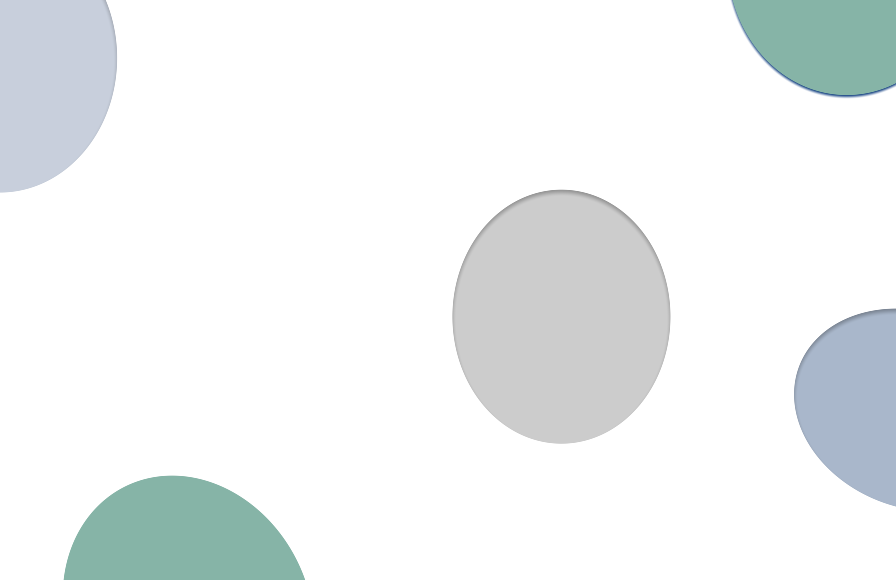
Write a Shadertoy shader that draws this background.

```glsl
// Soft-edged pastel ovals scattered over a white page.

// Palette
const vec3 PAGE  = vec3(1.0);
const vec3 MIST  = vec3(0.783, 0.812, 0.863);
const vec3 GREEN = vec3(0.525, 0.706, 0.655);
const vec3 GREY  = vec3(0.80);
const vec3 STEEL = vec3(0.663, 0.718, 0.796);
const vec3 NAVY  = vec3(0.06, 0.24, 0.50);

// Shadow settings, in canvas heights
const float INNER_DROP = 0.005;
const float INNER_BLUR = 0.007;
const float OUTER_DROP = 0.003;
const float OUTER_BLUR = 0.004;

struct Oval {
    vec2 center;
    vec2 extent;        // half width and half height of the bounding box
    float skew;         // -1 to 1, leans the oval along a diagonal
    vec3 color;
    float innerShade;   // strength of the shadow inside the upper rim
    float outerShade;   // strength of the navy shadow below
};

// Approximate signed distance to a skewed ellipse
float ovalDistance(vec2 p, Oval o) {
    vec2 q = (p - o.center) / o.extent;
    vec2 g = (q - o.skew * q.yx) / (1.0 - o.skew * o.skew);
    float f = sqrt(max(dot(q, g), 1e-6));
    return (f - 1.0) * f / max(length(g / o.extent), 1e-4);
}

vec3 paintOval(vec3 base, vec2 p, Oval o, float pixel) {
    float d = ovalDistance(p, o);
    float fill = 1.0 - smoothstep(-0.5 * pixel, 0.5 * pixel, d);

    // Shadow thrown downward onto the page
    float dropped = ovalDistance(p + vec2(0.0, OUTER_DROP), o);
    float dropShadow = 1.0 - smoothstep(-OUTER_BLUR, OUTER_BLUR, dropped);
    base = mix(base, NAVY, dropShadow * o.outerShade);

    // Shadow falling inside from the upper rim
    float lowered = ovalDistance(p + vec2(0.0, INNER_DROP), o);
    float rimShadow = smoothstep(-INNER_BLUR, INNER_BLUR, lowered);
    return mix(base, o.color * (1.0 - o.innerShade * rimShadow), fill);
}

void mainImage(out vec4 fragColor, in vec2 fragCoord) {
    float pixel = 1.0 / iResolution.y;
    vec2 p = fragCoord * pixel;

    Oval ovals[5] = Oval[5](
        Oval(vec2(0.000, 0.900), vec2(0.202, 0.232), 0.0, MIST, 0.25, 0.0),
        Oval(vec2(1.460, 1.068), vec2(0.206, 0.232), 0.0, GREEN, 0.0, 1.0),
        Oval(vec2(0.968, 0.454), vec2(0.188, 0.219), 0.0, GREY, 0.30, 0.0),
        Oval(vec2(1.578, 0.293), vec2(0.209, 0.175), -0.155, STEEL, 0.30, 0.0),
        Oval(vec2(0.325, -0.060), vec2(0.217, 0.240), -0.13, GREEN, 0.0, 0.0)
    );

    vec3 color = PAGE;
    for (int i = 0; i < 5; i++) {
        color = paintOval(color, p, ovals[i], pixel);
    }
    fragColor = vec4(color, 1.0);
}
```
